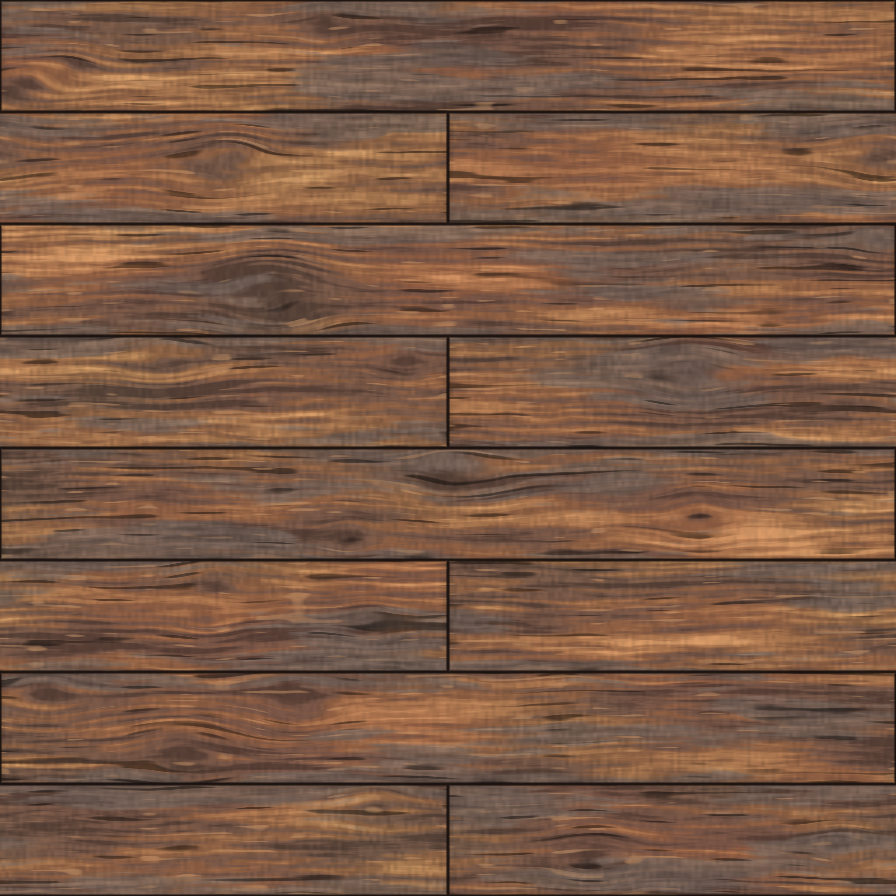
Give the GLSL for this texture, as a Shadertoy shader.

```glsl
#define ROWS 8.0
#define SEAM_WIDTH 0.0028
#define KNOTS 3
#define STREAK_CONTRAST 0.95
#define GRAIN_CONTRAST 0.55
#define WEATHERING 0.75
#define SAW_MARKS 0.10

const vec3 UMBER  = vec3(0.33, 0.25, 0.22);
const vec3 BROWN  = vec3(0.45, 0.34, 0.29);
const vec3 RUSSET = vec3(0.53, 0.37, 0.27);
const vec3 HONEY  = vec3(0.64, 0.46, 0.32);
const vec3 PALE   = vec3(0.79, 0.59, 0.41);
const vec3 GREY   = vec3(0.41, 0.35, 0.32);
const vec3 SEAM   = vec3(0.09, 0.06, 0.05);

float hash(vec2 p) {
    vec3 q = fract(vec3(p.xyx) * 0.1031);
    q += dot(q, q.yzx + 33.33);
    return fract((q.x + q.y) * q.z);
}

float noise(vec2 p) {
    vec2 cell = floor(p), f = fract(p);
    f = f * f * (3.0 - 2.0 * f);
    float low  = mix(hash(cell), hash(cell + vec2(1, 0)), f.x);
    float high = mix(hash(cell + vec2(0, 1)), hash(cell + vec2(1, 1)), f.x);
    return mix(low, high, f.y);
}

float fbm(vec2 p) {
    float sum = 0.0, amplitude = 0.533;
    for (int i = 0; i < 4; i++) {
        sum += amplitude * noise(p);
        p = p * 2.03 + 17.3;
        amplitude *= 0.5;
    }
    return sum;
}

// Wood colour from dark late growth to pale early growth
vec3 woodRamp(float tone) {
    vec3 color = mix(UMBER, BROWN, smoothstep(0.10, 0.34, tone));
    color = mix(color, RUSSET, smoothstep(0.34, 0.50, tone));
    color = mix(color, HONEY, smoothstep(0.50, 0.70, tone));
    return mix(color, PALE, smoothstep(0.70, 0.95, tone));
}

// p is measured in plank heights from the lower left corner of a plank
vec3 plankColor(vec2 p, float row) {
    vec2 seed = vec2(row * 37.0 + 11.0, row * 53.0 + 5.0);
    vec2 grain = p;
    float knotShade = 0.0;

    // Knots push the grain aside and darken their centre
    for (int i = 0; i < KNOTS; i++) {
        vec2 key = seed + float(i) * 7.1;
        vec2 center = vec2(ROWS * hash(key), mix(0.15, 0.85, hash(key + 3.7)));
        float size = mix(0.5, 1.1, hash(key + 9.2));
        vec2 d = (p - center) / size;
        grain.y -= 0.65 * size * d.y * exp(-dot(d * d, vec2(5.0, 12.0)));
        knotShade += exp(-dot(d * d, vec2(22.0, 90.0)));
    }
    grain.y += 0.09 * (fbm(p * vec2(0.7, 1.5) + seed) - 0.5);

    // Streaks at three scales, long in the direction of the grain
    float broad = fbm(grain * vec2(0.45, 4.0) + seed);
    float middle = fbm(grain * vec2(0.9, 13.0) + seed + 19.0);
    float fine = fbm(grain * vec2(2.5, 30.0) + seed + 41.0);
    float rings = sin(75.0 * grain.y + 14.0 * broad + 5.0 * hash(seed));
    float ringMask = smoothstep(0.4, 0.65, noise(p * vec2(0.5, 2.5) + seed + 67.0));

    float tone = 0.47 + 0.09 * (row / (ROWS - 1.0) - 0.5) + 0.08 * (hash(seed) - 0.5);
    tone += STREAK_CONTRAST * (broad - 0.5) + 0.7 * (middle - 0.5);
    tone += GRAIN_CONTRAST * (fine - 0.5) + 0.11 * rings * ringMask - 0.3 * knotShade;
    vec3 color = woodRamp(tone);

    // Slow drift between red and yellow stain
    float stain = noise(p * vec2(0.8, 2.0) + seed + 83.0);
    color *= mix(vec3(1.04, 0.96, 0.93), vec3(1.0, 1.02, 0.97), stain);

    // Grey weathered patches, strongest along the plank edges
    float edge = abs(2.0 * p.y - 1.0);
    float patches = fbm(grain * vec2(0.55, 4.5) + seed + 101.0) + 0.14 * edge * edge;
    patches += 0.25 * (fine - 0.5);
    float worn = WEATHERING * smoothstep(0.58, 0.69, patches);
    color = mix(color, GREY * (0.75 + 0.55 * fine), worn);

    // Cross-cut saw marks, dark cracks and pale splinters
    float saw = noise(p * vec2(32.0, 16.0) + seed) - 0.5;
    color *= 1.0 + SAW_MARKS * saw * (1.0 + stain);
    float cracks = smoothstep(0.20, 0.08, noise(grain * vec2(1.6, 27.0) + seed + 131.0));
    color *= 1.0 - 0.42 * cracks;
    float chips = smoothstep(0.84, 0.95, noise(grain * vec2(3.0, 32.0) + seed + 157.0));
    return mix(color, PALE, 0.5 * chips * (1.0 - 0.5 * worn));
}

void mainImage(out vec4 fragColor, in vec2 fragCoord) {
    vec2 uv = fragCoord / iResolution.xy;
    float pixel = 1.0 / min(iResolution.x, iResolution.y);

    // One plank per row, every other row shifted by half a plank
    float row = floor(uv.y * ROWS);
    float shift = 0.5 * (1.0 - mod(row, 2.0));
    vec2 plank = vec2(fract(uv.x + shift), fract(uv.y * ROWS));
    vec3 color = plankColor(plank * vec2(ROWS, 1.0), row);

    // Dark seams with a soft shaded bevel
    vec2 toEdge = min(plank, 1.0 - plank) * vec2(1.0, 1.0 / ROWS);
    float seamDistance = min(toEdge.x, toEdge.y);
    color *= 1.0 - 0.22 * exp(-seamDistance / 0.003);
    float halfWidth = 0.5 * SEAM_WIDTH;
    float seam = 1.0 - smoothstep(halfWidth - 0.5 * pixel, halfWidth + pixel, seamDistance);
    fragColor = vec4(mix(color, SEAM, 0.9 * seam), 1.0);
}
```
